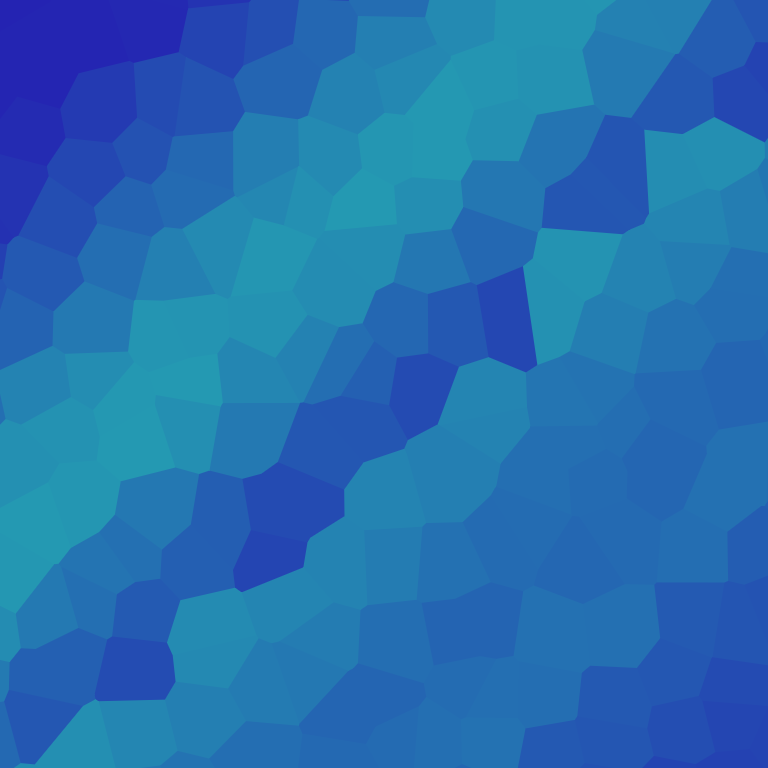
A WebGL 2 fragment shader for this background:

```glsl
#version 300 es
precision highp float;

uniform vec2 u_resolution;
out vec4 outColor;

const float CELLS = 13.0;

vec2 hash2(vec2 p) {
    vec3 q = fract(p.xyx * vec3(0.1031, 0.1030, 0.0973));
    q += dot(q, q.yzx + 33.33);
    return fract((q.xx + q.yz) * q.zy);
}

// Green level across the diagonal bands; s is the height above the sharp ridge
float bandLevel(float s) {
    float upper = mix(0.27, 0.60, clamp(s / 0.305, 0.0, 1.0))
                - 0.47 * smoothstep(0.30, 0.97, s);
    float depth = -s;
    float lower = mix(0.57, 0.40, clamp(depth / 0.32, 0.0, 1.0))
                + 0.04 * smoothstep(0.36, 0.48, depth)
                - 0.10 * smoothstep(0.53, 0.63, depth)
                - 0.08 * smoothstep(0.63, 0.85, depth);
    return s > -0.005 ? upper : lower;
}

// One flat colour per cell, sampled at its site
vec3 cellColor(vec2 site) {
    vec2 c = site / CELLS;
    float tint = (hash2(floor(site) + 71.0).x - 0.5) * 0.025;
    float green = bandLevel(c.y - 0.95 * c.x + 0.05) + tint;
    return vec3(0.14, clamp(green, 0.13, 0.60), 0.70);
}

void main() {
    float size = min(u_resolution.x, u_resolution.y);
    vec2 p = gl_FragCoord.xy / size * CELLS;
    vec2 base = floor(p);

    // Find the two nearest jittered sites
    vec2 first = vec2(0.0), second = vec2(0.0);
    float d1 = 1e5, d2 = 1e5;
    for (int y = -2; y <= 2; y++) {
        for (int x = -2; x <= 2; x++) {
            vec2 cell = base + vec2(x, y);
            vec2 site = cell + 0.02 + 0.96 * hash2(cell + 17.0);
            float d = dot(site - p, site - p);
            if (d < d1) {
                d2 = d1;
                second = first;
                d1 = d;
                first = site;
            } else if (d < d2) {
                d2 = d;
                second = site;
            }
        }
    }

    // Blend over one pixel along the shared border
    float edge = (d2 - d1) / (2.0 * max(length(second - first), 1e-4));
    float cover = clamp(0.5 + edge * size / CELLS, 0.5, 1.0);
    outColor = vec4(mix(cellColor(second), cellColor(first), cover), 1.0);
}
```
